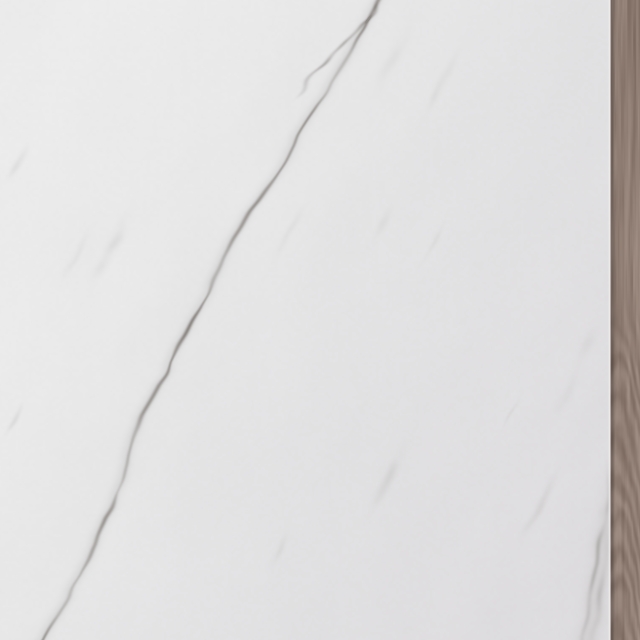
A Shadertoy shader for this texture:

```glsl
const vec3 MARBLE_LIGHT = vec3(0.924, 0.924, 0.926);
const vec3 MARBLE_SHADE = vec3(0.866, 0.860, 0.868);
const vec3 VEIN_GRAY = vec3(0.56, 0.545, 0.53);
const vec3 WOOD_LIGHT = vec3(0.625, 0.555, 0.515);
const vec3 WOOD_DARK = vec3(0.465, 0.395, 0.355);
const vec3 EDGE_LIGHT = vec3(0.94);
const vec2 VEIN_DIR = vec2(0.47, 0.883);
const float SLAB_EDGE = 0.954;
const float VEIN_WIDTH = 0.0028;
const float HALO_WIDTH = 0.009;
const int STREAK_COUNT = 18;
const float STREAK_STRENGTH = 0.17;
const float CLOUD_STRENGTH = 0.018;
const float GRAIN_STRENGTH = 0.006;
const vec2 ARCH_TOP = vec2(0.963, 0.375);

float hash(vec2 p) {
    return fract(sin(dot(p, vec2(127.1, 311.7))) * 43758.5453);
}

float noise(vec2 p) {
    vec2 i = floor(p), f = fract(p);
    f = f * f * (3.0 - 2.0 * f);
    return mix(mix(hash(i), hash(i + vec2(1, 0)), f.x),
               mix(hash(i + vec2(0, 1)), hash(i + vec2(1, 1)), f.x), f.y);
}

float fbm(vec2 p) {
    float sum = 0.0, amp = 0.5;
    for (int i = 0; i < 4; i++) {
        sum += amp * noise(p);
        p = p * 2.03 + 17.3;
        amp *= 0.5;
    }
    return sum;
}

float bell(float d, float width) {
    return exp(-d * d / (width * width));
}

// Rotates into axes across and along the veins
vec2 alongVeins(vec2 p) {
    return vec2(p.x * VEIN_DIR.y - p.y * VEIN_DIR.x, dot(p, VEIN_DIR));
}

float mainVein(vec2 p) {
    float y = p.y;
    float bow = smoothstep(0.18, 0.36, y) * (1.0 - smoothstep(0.58, 0.95, y));
    float path = 0.07 + 0.52 * y - 0.028 * bow;
    path += 0.008 * (noise(vec2(y * 15.0, 3.0)) - 0.5);
    path += 0.004 * (noise(vec2(y * 48.0, 8.0)) - 0.5);
    float across = (p.x - path) * VEIN_DIR.y;

    // Dark dashes, with a pale break in the lower part
    float dash = 0.28 + 0.45 * noise(vec2(y * 22.0, 5.0));
    dash += 0.3 * bell(y - 0.49, 0.04) + 0.4 * bell(y - 0.185, 0.025);
    dash *= 1.0 - 0.65 * bell(y - 0.235, 0.022);
    float width = VEIN_WIDTH * (0.7 + 0.7 * noise(vec2(y * 30.0, 1.0)));
    float vein = dash * bell(across, width);
    vein += 0.13 * bell(across + 0.002, HALO_WIDTH);

    // Side strand that splits off near the top
    float split = 0.036 * (1.0 - smoothstep(0.87, 0.98, y));
    split += 0.008 * (noise(vec2(y * 50.0, 2.0)) - 0.5);
    float strand = smoothstep(0.84, 0.88, y) * bell(across + split, 0.0036);
    return vein + 0.4 * strand * (0.5 + noise(p * 60.0));
}

float cornerVein(vec2 p) {
    float path = 0.91 + 0.037 * smoothstep(0.0, 0.21, p.y);
    path += 0.012 * (noise(vec2(p.y * 26.0, 6.0)) - 0.5);
    float fade = 1.0 - smoothstep(0.17, 0.3, p.y);
    float lines = bell(p.x - path, 0.004) + 0.6 * bell(p.x - path - 0.016, 0.005);
    return fade * (0.45 * lines * noise(p * vec2(60.0, 28.0) + 4.0)
                   + 0.13 * bell(p.x - path - 0.01, 0.018));
}

float faintStreaks(vec2 p) {
    float sum = 0.0;
    for (int i = 0; i < STREAK_COUNT; i++) {
        float id = float(i);
        vec2 center = vec2(hash(vec2(id, 1.7)), hash(vec2(id, 5.3)));
        vec2 d = alongVeins(p - center);
        d.x += 0.006 * (noise(p * 35.0 + id) - 0.5);
        float len = mix(0.012, 0.055, hash(vec2(id, 9.1)));
        float width = mix(0.003, 0.009, hash(vec2(id, 2.9)));
        sum += bell(d.x, width) * bell(d.y, len) * mix(0.3, 1.0, hash(vec2(id, 7.7)));
    }
    return STREAK_STRENGTH * sum * (0.4 + 0.8 * noise(p * 45.0));
}

vec3 marble(vec2 p) {
    vec3 color = mix(MARBLE_LIGHT, MARBLE_SHADE, smoothstep(0.0, 1.0, 0.62 * p.x + 0.38 * (1.0 - p.y)));
    color += CLOUD_STRENGTH * (fbm(alongVeins(p) * vec2(12.0, 5.0) + 20.0) - 0.47);
    color += GRAIN_STRENGTH * (noise(p * 190.0) - 0.5);
    float veins = mainVein(p) + cornerVein(p) + faintStreaks(p);
    return mix(color, VEIN_GRAY, clamp(veins, 0.0, 1.0));
}

vec3 wood(vec2 p) {
    // Straight fibres above, nested arches below
    float fibres = 0.6 * noise(p * vec2(230.0, 5.0)) + 0.4 * noise(p * vec2(420.0, 16.0));
    vec2 q = p - ARCH_TOP;
    float rings = q.x * q.x / 0.0007 + q.y / 0.06 + 1.5 * fbm(p * vec2(40.0, 12.0));
    float arches = 0.5 + 0.5 * sin(6.283 * rings);
    float lower = 1.0 - smoothstep(0.42, 0.56, p.y);
    float tone = mix(fibres, 0.55 * fibres + 0.45 * arches, lower);
    tone += 0.35 * (fbm(p * vec2(50.0, 7.0)) - 0.47);
    vec3 color = mix(WOOD_DARK, WOOD_LIGHT, clamp(tone + 0.08, 0.0, 1.0));
    return color * (1.0 - 0.22 * bell(p.x - SLAB_EDGE - 0.002, 0.004));
}

void mainImage(out vec4 fragColor, in vec2 fragCoord) {
    vec2 p = fragCoord / iResolution.xy;
    float soft = max(0.0012, 1.0 / iResolution.x);
    vec3 slab = mix(marble(p), EDGE_LIGHT, 0.7 * bell(p.x - SLAB_EDGE + 0.0015, 0.0018));
    float side = smoothstep(SLAB_EDGE - soft, SLAB_EDGE + soft, p.x);
    fragColor = vec4(mix(slab, wood(p), side), 1.0);
}
```
